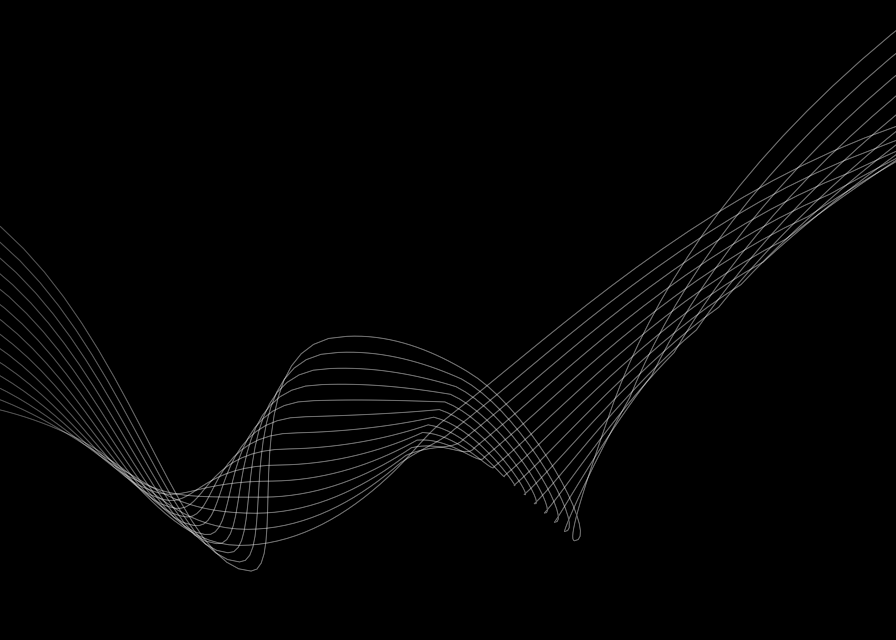
A Shadertoy shader for this background:

```glsl
// A ribbon of fine pale strands that twists across a black field.

const float STRANDS = 14.0;
const int STEPS = 18;

float segmentDistance(vec2 p, vec2 a, vec2 b) {
    vec2 ap = p - a, ab = b - a;
    return length(ap - ab * clamp(dot(ap, ab) / max(dot(ab, ab), 1e-4), 0.0, 1.0));
}

vec2 bezier(vec2 a, vec2 b, vec2 c, vec2 d, float t) {
    vec2 ab = mix(a, b, t), bc = mix(b, c, t), cd = mix(c, d, t);
    return mix(mix(ab, bc, t), mix(bc, cd, t), t);
}

// Each control holds both ribbon rims (xy and zw); k picks a strand between them.
float spanDistance(vec2 p, float k, vec4 c0, vec4 c1, vec4 c2, vec4 c3) {
    vec2 a = mix(c0.xy, c0.zw, k), b = mix(c1.xy, c1.zw, k);
    vec2 c = mix(c2.xy, c2.zw, k), d = mix(c3.xy, c3.zw, k);

    // Skip points far outside the hull of the controls
    vec2 low = min(min(a, b), min(c, d)) - 5.0;
    vec2 high = max(max(a, b), max(c, d)) + 5.0;
    if (any(lessThan(p, low)) || any(greaterThan(p, high))) return 1e3;

    float dist = 1e3;
    vec2 from = a;
    for (int i = 1; i <= STEPS; i++) {
        vec2 to = bezier(a, b, c, d, float(i) / float(STEPS));
        dist = min(dist, segmentDistance(p, from, to));
        from = to;
    }
    return dist;
}

float strandDistance(vec2 p, float k) {
    vec4 start = vec4(-20, 178, -40, 343);
    vec4 bowl = vec4(215, 489, 86, 387);
    vec4 crest = vec4(297, 288, 205, 467);
    vec4 pinch = vec4(400, 318, 338, 403);
    vec4 tip = vec4(492, 463, 380, 360);
    vec4 rise = vec4(520, 360, 768, 108);
    vec4 end = vec4(790, 8, 1100, 20);

    float d = spanDistance(p, k, start, vec4(110, 270, 20, 352), vec4(150, 489, 60, 370), bowl);
    d = min(d, spanDistance(p, k, bowl, vec4(250, 489, 115, 407), vec4(195, 288, 150, 467), crest));
    d = min(d, spanDistance(p, k, crest, vec4(335, 286, 255, 467), vec4(370, 300, 300, 440), pinch));
    d = min(d, spanDistance(p, k, pinch, vec4(455, 350, 356, 385), vec4(515, 463, 365, 372), tip));
    d = min(d, spanDistance(p, k, tip, vec4(485, 463, 470, 290), vec4(502, 412, 600, 165), rise));
    return min(d, spanDistance(p, k, rise, vec4(550, 270, 860, 78), vec4(620, 140, 980, 50), end));
}

void mainImage(out vec4 fragColor, in vec2 fragCoord) {
    // The canvas is 548 units high, measured down from the top
    float unit = 548.0 / iResolution.y;
    vec2 p = vec2(fragCoord.x, iResolution.y - fragCoord.y) * unit;

    // Crossing strands add up to brighter light
    float radius = 0.5 + 0.5 * unit;
    float light = 0.0;
    for (float i = 0.0; i < STRANDS; i++) {
        float d = strandDistance(p, i / (STRANDS - 1.0));
        light += 1.0 - smoothstep(0.0, radius, d);
    }

    // The left end is fainter
    light *= mix(0.36, 0.55, smoothstep(20.0, 180.0, p.x));
    fragColor = vec4(vec3(1.0 - exp(-light)), 1.0);
}
```
